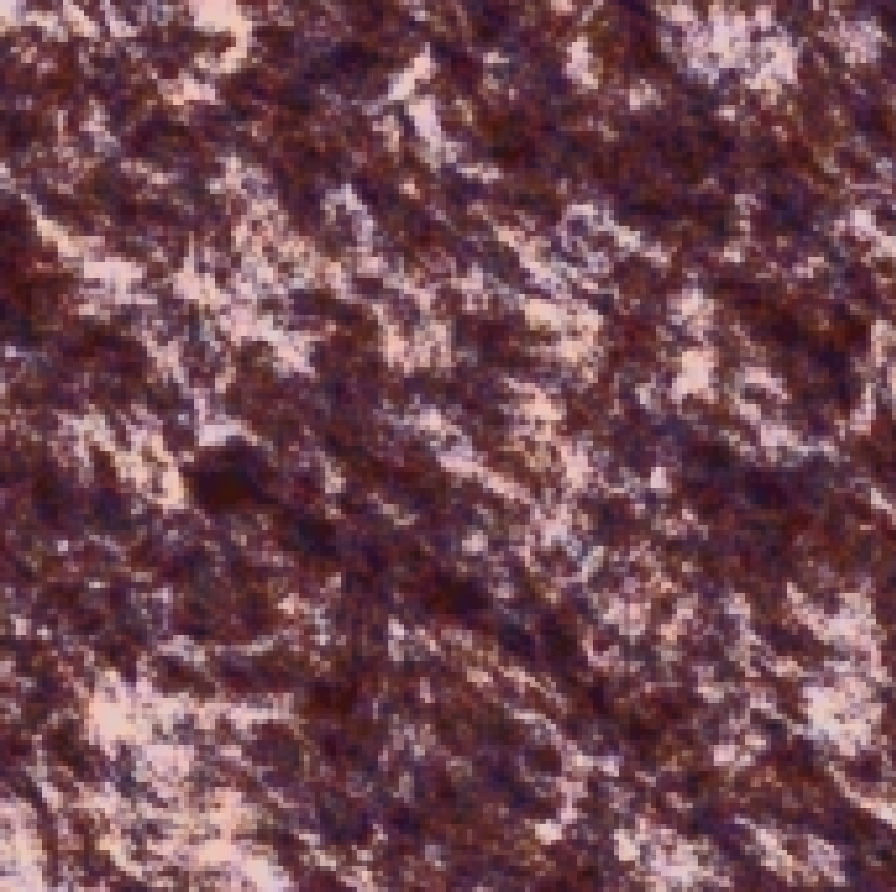
A Shadertoy shader for this texture:

```glsl
// Blocky stained-tissue texture: dark plum fibres with ragged pale pink patches.

const float CELLS = 170.0;                 // mosaic cells per canvas height
const float NOISE_DEVIATION = 0.215;       // spread of raw gradient noise
const vec2 FIBRE_DIRECTION = vec2(0.77, -0.64);

const int STOPS = 8;
const vec3 STAIN[STOPS] = vec3[STOPS](
    vec3(0.19, 0.07, 0.12), vec3(0.28, 0.13, 0.18),
    vec3(0.35, 0.18, 0.22), vec3(0.42, 0.26, 0.29),
    vec3(0.54, 0.38, 0.41), vec3(0.67, 0.52, 0.54),
    vec3(0.83, 0.68, 0.69), vec3(0.91, 0.77, 0.76));
const float LEVEL[STOPS] = float[STOPS](
    -2.5, -1.17, -0.29, 0.32, 0.75, 1.17, 1.75, 2.5);

vec2 hash2(vec2 p) {
    vec3 q = fract(p.xyx * vec3(0.1031, 0.1030, 0.0973));
    q += dot(q, q.yzx + 33.33);
    return fract((q.xx + q.yz) * q.zy);
}

float cornerSlope(vec2 corner, vec2 offset) {
    float angle = 6.28318 * hash2(corner).x;
    return dot(vec2(cos(angle), sin(angle)), offset);
}

// Gradient noise scaled to unit deviation
float gradientNoise(vec2 p) {
    vec2 i = floor(p), f = fract(p);
    vec2 w = f * f * f * (f * (f * 6.0 - 15.0) + 10.0);
    vec2 e = vec2(1.0, 0.0);
    float low = mix(cornerSlope(i, f), cornerSlope(i + e, f - e), w.x);
    float high = mix(cornerSlope(i + e.yx, f - e.yx),
                     cornerSlope(i + e.xx, f - e.xx), w.x);
    return mix(low, high, w.y) / NOISE_DEVIATION;
}

// Staircase coordinates: flat inside each cell, smoothed at its border
vec2 mosaic(vec2 p, float cells, float pixel) {
    vec2 q = p * cells - 0.5;
    float soft = min(0.5, 0.5 * cells * pixel);
    vec2 stepped = smoothstep(0.5 - soft, 0.5 + soft, fract(q));
    return (floor(q) + 0.5 + stepped) / cells;
}

vec2 alongFibres(vec2 p, vec2 direction) {
    return vec2(dot(p, direction), dot(p, vec2(-direction.y, direction.x)));
}

// Scattered broken rings: pale rims around dark cores
float nuclei(vec2 p, float density) {
    vec2 q = p * density, home = floor(q);
    float tone = 0.0;
    for (int y = -1; y <= 1; y++)
    for (int x = -1; x <= 1; x++) {
        vec2 cell = home + vec2(x, y);
        vec2 jitter = hash2(cell + 17.0), kind = hash2(cell + 71.0);
        vec2 d = q - cell - 0.15 - 0.7 * jitter;
        float radius = mix(0.18, 0.42, kind.x);
        float dist = length(d * vec2(1.0, 0.85));
        float turn = atan(d.y, d.x) - 6.28318 * kind.y;
        float arc = smoothstep(-0.5, 0.7, cos(turn));
        float rim = exp(-pow((dist - radius) / 0.065, 2.0)) * arc;
        float core = 1.0 - smoothstep(0.3 * radius, 0.9 * radius, dist);
        tone += step(0.5, jitter.y) * (1.1 * rim - 0.8 * core);
    }
    return tone;
}

// Layered tone, from broad patches down to single-cell grain
float tissueTone(vec2 p) {
    vec2 bend = vec2(gradientNoise(p * 5.0 + 3.7), gradientNoise(p * 5.0 + 41.3));
    vec2 q = p + 0.012 * bend;
    vec2 s = alongFibres(q, FIBRE_DIRECTION);
    float tone = 0.46 * gradientNoise(s * vec2(3.3, 5.5) + 11.4);
    tone += 0.54 * gradientNoise(s * vec2(8.0, 14.0) + 27.1);
    tone += 0.52 * gradientNoise(s * vec2(20.0, 31.0) + 53.6);
    tone += 0.40 * gradientNoise(s * vec2(46.0, 58.0) + 7.9);
    tone += 0.27 * gradientNoise(p * 103.0 + 19.3);
    return tone + nuclei(q, 6.0);
}

vec3 stainColour(float tone) {
    vec3 colour = STAIN[0];
    for (int i = 1; i < STOPS; i++) {
        float t = clamp((tone - LEVEL[i - 1]) / (LEVEL[i] - LEVEL[i - 1]), 0.0, 1.0);
        colour = mix(colour, STAIN[i], t);
    }
    return colour;
}

// Drift between red-brown and violet, with a little ochre
vec3 hueDrift(vec2 p) {
    vec2 s = alongFibres(p, FIBRE_DIRECTION);
    float warm = 0.7 * gradientNoise(s * vec2(9.0, 15.0) + 83.2)
               + 0.7 * gradientNoise(p * 38.0 + 61.7);
    float ochre = gradientNoise(p * 27.0 + 95.4);
    return warm * vec3(0.018, -0.002, -0.026) + ochre * vec3(-0.004, 0.009, -0.006);
}

void mainImage(out vec4 fragColor, in vec2 fragCoord) {
    float pixel = 1.0 / iResolution.y;
    vec2 p = mosaic(fragCoord * pixel, CELLS, pixel);
    vec3 colour = stainColour(tissueTone(p)) + hueDrift(p);
    fragColor = vec4(clamp(colour, 0.0, 1.0), 1.0);
}
```
